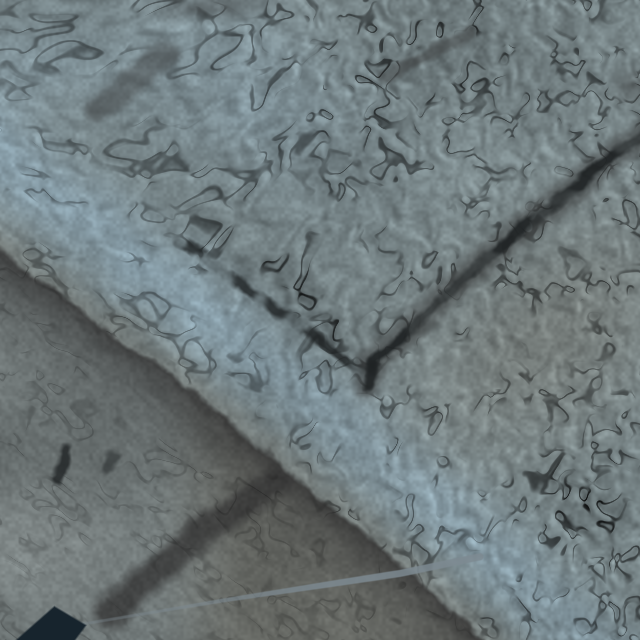
Write a WebGL 1 fragment shader that draws this texture.

```glsl
precision highp float;
// Weathered rough stone blocks with a diagonal ledge, dark joints and a thin cable.
uniform vec2 u_resolution;

const vec3 STONE = vec3(0.445, 0.495, 0.505);
const vec3 BLUE_STONE = vec3(0.495, 0.575, 0.615);
const vec3 WARM_STONE = vec3(0.425, 0.435, 0.415);
const vec3 LOWER_STONE = vec3(0.415, 0.445, 0.445);
const vec3 SHADOW = vec3(0.205, 0.205, 0.205);
const vec3 JOINT = vec3(0.12, 0.135, 0.14);
const vec3 CABLE = vec3(0.49, 0.54, 0.57);
const vec3 BOX = vec3(0.09, 0.14, 0.175);
const float GRAIN_SCALE = 72.0;
const float GRAIN_RELIEF = 0.30;
const float PIT_DEPTH = 0.42;

float hash(vec2 p) {
  vec3 q = fract(vec3(p.xyx) * 0.1031);
  q += dot(q, q.yzx + 33.33);
  return fract((q.x + q.y) * q.z);
}

float noise(vec2 p) {
  vec2 i = floor(p), f = fract(p);
  f = f * f * (3.0 - 2.0 * f);
  return mix(mix(hash(i), hash(i + vec2(1.0, 0.0)), f.x),
             mix(hash(i + vec2(0.0, 1.0)), hash(i + 1.0), f.x), f.y);
}

float fbm(vec2 p) {
  float sum = 0.0, amp = 0.5;
  for (int i = 0; i < 4; i++) {
    sum += amp * noise(p);
    p = mat2(1.6, 1.2, -1.2, 1.6) * p + 7.3;
    amp *= 0.5;
  }
  return sum / 0.9375;
}

float segment(vec2 p, vec2 a, vec2 b) {
  vec2 d = b - a;
  return length(p - a - d * clamp(dot(p - a, d) / dot(d, d), 0.0, 1.0));
}

// Soft elliptical patch, tilted by the given angle.
float patchAt(vec2 p, vec2 center, vec2 radius, float angle) {
  float c = cos(angle), s = sin(angle);
  vec2 q = mat2(c, -s, s, c) * (p - center) / radius;
  return exp(-dot(q, q));
}

// Soft dark line with a core of the given width.
float groove(float d, float width) {
  return 1.0 - smoothstep(width * 0.25, width, d);
}

void main() {
  vec2 uv = gl_FragCoord.xy / u_resolution;
  float px = 1.0 / u_resolution.y;
  vec2 wobble = vec2(fbm(uv * 26.0), fbm(uv * 26.0 + 41.0)) - 0.5;
  vec2 p = uv + wobble * 0.022;
  float broad = fbm(uv * 7.0 + 3.0);

  // Height above the curved front edge of the ledge.
  float ledge = (p.y - 0.612 + 0.72 * p.x + 0.11 * p.x * p.x) * 0.79;
  float above = smoothstep(-0.004 - px, 0.004 + px, ledge);

  // Broad colour of the upper blocks.
  float blue = exp(-pow((ledge - 0.11) / 0.065, 2.0));
  blue += 0.65 * patchAt(uv, vec2(0.38, 0.85), vec2(0.20, 0.13), -0.5);
  blue += 0.45 * patchAt(uv, vec2(0.05, 0.9), vec2(0.16, 0.1), 0.0);
  vec3 upper = mix(STONE, BLUE_STONE, clamp(blue * (0.55 + 0.65 * broad), 0.0, 1.0));
  float warm = patchAt(uv, vec2(0.86, 0.47), vec2(0.24, 0.15), 0.6);
  warm += exp(-pow(ledge / 0.035, 2.0)) * 0.9;
  upper = mix(upper, WARM_STONE, clamp(warm, 0.0, 1.0) * 0.6);
  upper *= 0.90 + 0.22 * broad;

  // Lower blocks, shaded beneath the ledge and split by a wide groove.
  vec3 lower = mix(LOWER_STONE, WARM_STONE * 0.94, smoothstep(0.22, 0.4, uv.x));
  lower *= 0.88 + 0.26 * broad;
  lower += 0.06 * patchAt(uv, vec2(0.05, 0.15), vec2(0.15, 0.10), 0.0);
  float shade = exp(min(ledge, 0.0) / 0.055);
  lower = mix(lower, SHADOW, shade * 0.88);
  float gap = min(segment(p, vec2(0.44, 0.25), vec2(0.30, 0.155)),
                  segment(p, vec2(0.30, 0.155), vec2(0.17, 0.04)));
  lower = mix(lower, SHADOW, 0.78 * groove(gap, 0.035));
  vec3 col = mix(lower, upper, above);

  // Curled grain: an embossed relief with scattered pits.
  float rough = smoothstep(0.22, 0.65, uv.x * 0.65 + uv.y * 0.35);
  vec2 flow = mat2(0.80, 0.60, -0.60, 0.80) * uv;
  vec2 g = mix(flow * vec2(0.7, 1.25), flow, rough) * GRAIN_SCALE;
  g += 1.6 * vec2(noise(g * 0.55), noise(g * 0.55 + 19.0));
  float grain = noise(g);
  float relief = grain - noise(g + vec2(0.25, 0.55));
  float worm = 1.0 - smoothstep(0.02, 0.15, abs(grain - 0.40));
  float pits = worm * smoothstep(0.46, 0.72, noise(g * 0.42 + 11.0));
  float strength = mix(0.65, 1.0, rough) * mix(0.55, 1.0, above);
  float clump = patchAt(uv, vec2(0.92, 0.20), vec2(0.09, 0.045), -0.6);
  clump += patchAt(uv, vec2(0.46, 0.54), vec2(0.12, 0.045), -0.65);
  clump += 0.7 * patchAt(uv, vec2(0.68, 0.91), vec2(0.16, 0.06), 0.35);
  strength *= 1.0 + 0.75 * clump;
  col *= 1.0 + strength * (GRAIN_RELIEF * relief - PIT_DEPTH * pits + 0.04);
  col *= 1.0 - 0.16 * clump;
  col *= 0.94 + 0.12 * noise(uv * 190.0);

  // Joints between the upper blocks.
  float rightJoint = min(segment(p, vec2(0.575, 0.40), vec2(0.582, 0.438)),
                     min(segment(p, vec2(0.582, 0.438), vec2(0.716, 0.557)),
                         segment(p, vec2(0.716, 0.557), vec2(1.02, 0.805))));
  float leftJoint = min(segment(p, vec2(0.573, 0.415), vec2(0.495, 0.473)),
                        segment(p, vec2(0.495, 0.473), vec2(0.28, 0.622)));
  float broken = smoothstep(0.25, 0.55, noise(uv * 32.0 + 5.0));
  col = mix(col, SHADOW, 0.45 * groove(rightJoint, 0.034));
  col = mix(col, JOINT, (0.5 + 0.4 * broken) * groove(rightJoint, 0.013));
  col = mix(col, JOINT, (0.25 + 0.55 * broken) * groove(leftJoint, 0.012));
  col = mix(col, JOINT, 0.8 * groove(segment(p, vec2(0.577, 0.40), vec2(0.583, 0.43)), 0.014));

  // Worn hollows and small gouges.
  float smear = groove(segment(p, vec2(0.26, 0.92), vec2(0.15, 0.825)), 0.03);
  smear += 0.9 * patchAt(p, vec2(0.33, 0.99), vec2(0.08, 0.018), 0.1);
  smear += groove(segment(p, vec2(0.60, 0.88), vec2(0.73, 0.945)), 0.016);
  smear += 0.8 * patchAt(p, vec2(0.985, 0.865), vec2(0.025, 0.025), 0.0);
  col = mix(col, SHADOW, clamp(smear, 0.0, 1.0) * 0.42);
  float gouge = groove(segment(p, vec2(0.09, 0.25), vec2(0.105, 0.295)), 0.013);
  gouge += 0.6 * groove(segment(p, vec2(0.17, 0.268), vec2(0.178, 0.286)), 0.014);
  col = mix(col, JOINT, clamp(gouge, 0.0, 1.0) * 0.8);

  // Thin cable leading from a dark box in the corner.
  float cable = min(segment(uv, vec2(0.13, 0.025), vec2(0.35, 0.062)),
                min(segment(uv, vec2(0.35, 0.062), vec2(0.625, 0.104)),
                    segment(uv, vec2(0.625, 0.104), vec2(0.75, 0.13))));
  float cableWidth = mix(0.0022, 0.0055, smoothstep(0.2, 0.65, uv.x));
  float cableMask = 1.0 - smoothstep(cableWidth - px, cableWidth + px, cable);
  col = mix(col, CABLE, cableMask * mix(0.4, 0.85, smoothstep(0.15, 0.55, uv.x)));
  vec2 b = mat2(0.80, 0.60, -0.60, 0.80) * (uv - vec2(0.085, 0.052));
  float box = max(max(-b.x - 0.005, b.x - 0.048), b.y);
  b = uv - vec2(0.085, 0.052);
  box = max(dot(b, vec2(0.51, 0.86)), max(dot(b, vec2(-0.66, 0.75)), dot(b - vec2(0.049, -0.029), vec2(0.80, -0.60))));
  col = mix(col, BOX, 1.0 - smoothstep(-px, px + 0.001, box));

  gl_FragColor = vec4(clamp(col, 0.0, 1.0), 1.0);
}
```
